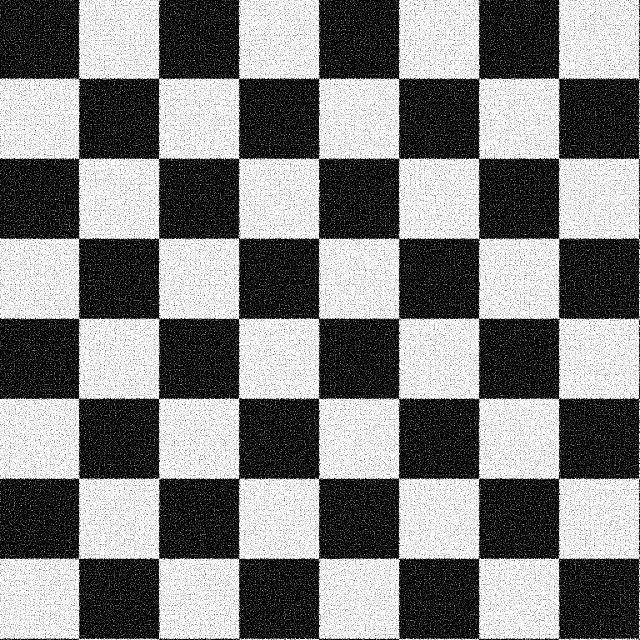
Give the GLSL for this pattern, as a WebGL 1 fragment shader.

```glsl
precision highp float;

uniform vec2 u_resolution;

const float SQUARES = 8.0;                    // squares across and down
const vec2 BOARD_SHIFT = vec2(-0.0013, 0.0020);
const float INK = 0.01;
const float PAPER = 0.99;
const float GRAIN_CELLS = 512.0;              // grain cells across the canvas
const float GRAIN_STRENGTH = 1.03;
const float EDGE_JITTER = 0.0020;             // roughness of the square edges

vec2 randomGradient(vec2 cell) {
    vec3 p = fract(cell.xyx * vec3(0.1031, 0.1030, 0.0973));
    p += dot(p, p.yzx + 33.33);
    return 2.0 * fract((p.xx + p.yz) * p.zy) - 1.0;
}

float gradientNoise(vec2 p) {
    vec2 cell = floor(p);
    vec2 f = p - cell;
    vec2 blend = f * f * f * (f * (f * 6.0 - 15.0) + 10.0);
    vec2 right = vec2(1.0, 0.0);
    vec2 up = vec2(0.0, 1.0);
    float a = dot(randomGradient(cell), f);
    float b = dot(randomGradient(cell + right), f - right);
    float c = dot(randomGradient(cell + up), f - up);
    float d = dot(randomGradient(cell + 1.0), f - 1.0);
    return mix(mix(a, b, blend.x), mix(c, d, blend.x), blend.y);
}

// Smooth sign of each axis: +1 in even squares, -1 in odd ones.
vec2 alternate(vec2 p, float softness) {
    vec2 edgeDistance = abs(mod(p - 0.5, 2.0) - 1.0) - 0.5;
    return clamp(edgeDistance / softness, -1.0, 1.0);
}

void main() {
    vec2 uv = gl_FragCoord.xy / u_resolution;
    float pixel = 1.0 / min(u_resolution.x, u_resolution.y);
    vec2 grainPos = uv * GRAIN_CELLS;

    // Checkerboard with slightly ragged edges
    vec2 jitter = EDGE_JITTER * vec2(gradientNoise(grainPos + 1117.0),
                                     gradientNoise(grainPos + 2341.0));
    vec2 board = (uv - BOARD_SHIFT + jitter) * SQUARES;
    vec2 parity = alternate(board, 0.5 * pixel * SQUARES);
    float tone = mix(INK, PAPER, 0.5 + 0.5 * parity.x * parity.y);

    // Monochrome grain, clipped at black and white
    tone += GRAIN_STRENGTH * gradientNoise(grainPos);
    gl_FragColor = vec4(vec3(clamp(tone, 0.0, 1.0)), 1.0);
}
```
